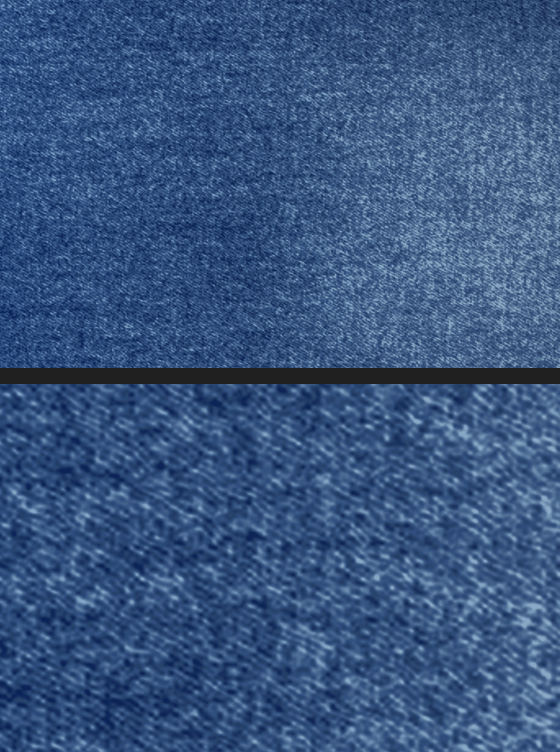
Top, the full canvas; bottom, a detail of the centre.
Write a Shadertoy shader that draws this texture.

```glsl
// Worn blue denim: fine diagonal twill with uneven yarn, streaks and faded areas.
// Every layer adds to one scalar "tone", which then picks a colour from an
// indigo ramp. Lengths are in canvas heights; four samples smooth each pixel.

// Indigo ramp, dark to light; tone 0..5 runs along it
const vec3 INDIGO[6] = vec3[6](
    vec3(0.10, 0.20, 0.38), vec3(0.15, 0.26, 0.42), vec3(0.18, 0.30, 0.49),
    vec3(0.24, 0.36, 0.53), vec3(0.31, 0.44, 0.60), vec3(0.42, 0.55, 0.69));
const vec3 SIDE_TINT = vec3(-0.035, -0.010, 0.030); // bluer left, greyer right

const float BASE_TONE = 1.98;
const float WEAR_DEPTH = 1.10;
const vec2 TWILL_DIR = vec2(0.857, -0.515);  // wales fall to the right
const float WALE_COUNT = 132.0;              // wales per canvas height
const float WALE_WOBBLE = 0.45;
const float WALE_DEPTH = 0.75;
const float STITCH_DEPTH = 1.65;
const float FUZZ_DEPTH = 1.90;
const float WEFT_DEPTH = 0.75;
const float WARP_DEPTH = 0.42;
const float CLOUD_DEPTH = 0.40;
const float FLECK_DEPTH = 1.1;
const float TAU = 6.2831853;

// Integer hash, 0..1
float hash(vec2 cell) {
    uvec2 q = uvec2(ivec2(cell)) * uvec2(1597u, 3571u);
    uint h = (q.x ^ (q.y << 8)) * 747796405u + q.y * 277803u + 2891u;
    h = ((h >> 15) ^ h) * 2246822u + 977u;
    h = ((h >> 13) ^ h) * 32665u;
    h ^= h >> 16;
    return float(h & 65535u) / 65535.0;
}

// Smooth value noise, -1..1
float noise(vec2 p) {
    vec2 cell = floor(p);
    vec2 f = p - cell;
    f = f * f * (3.0 - 2.0 * f);
    float low = mix(hash(cell), hash(cell + vec2(1, 0)), f.x);
    float high = mix(hash(cell + vec2(0, 1)), hash(cell + vec2(1, 1)), f.x);
    return 2.0 * mix(low, high, f.y) - 1.0;
}

// Soft elliptical patch, 1 at its centre
float patchAt(vec2 uv, vec2 centre, vec2 radius) {
    vec2 d = (uv - centre) / radius;
    return exp(-dot(d, d));
}

// Broad fading and dark areas across the cloth
float wear(vec2 uv) {
    float tone = 1.85 * patchAt(uv, vec2(0.86, 0.36), vec2(0.34, 0.48));
    tone -= 0.65 * patchAt(uv, vec2(0.44, 0.40), vec2(0.15, 0.38));
    tone += 0.55 * patchAt(uv, vec2(0.00, 0.75), vec2(0.16, 0.25));
    tone += 0.50 * patchAt(uv, vec2(0.27, 0.68), vec2(0.05, 0.05));
    tone -= 0.80 * patchAt(uv, vec2(0.90, 1.00), vec2(0.30, 0.08));
    tone -= 0.50 * patchAt(uv, vec2(0.00, 0.00), vec2(0.12, 0.30));
    return WEAR_DEPTH * tone;
}

// Clouds, then horizontal weft and vertical warp streaks
float streaks(vec2 p, float fade) {
    float clouds = 0.6 * noise(p * vec2(3.0, 8.0)) + 0.4 * noise(p * vec2(8.0, 20.0) + 31.0);
    float weft = 0.6 * noise(p * vec2(6.0, 55.0) + 57.0)
               + 0.7 * noise(p * vec2(14.0, 125.0) + 83.0);
    float warp = noise(p * vec2(115.0, 9.0) + 109.0);
    return CLOUD_DEPTH * clouds + WEFT_DEPTH * mix(1.1, 0.7, fade) * weft
         + WARP_DEPTH * mix(0.7, 1.3, fade) * warp;
}

// Diagonal wales broken into short stitches, with fuzz and pale flecks
float weave(vec2 p) {
    vec2 t = vec2(dot(p, TWILL_DIR), dot(p, vec2(-TWILL_DIR.y, TWILL_DIR.x)));
    float wobble = WALE_WOBBLE * noise(p * 45.0 + 211.0);
    float wale = cos(TAU * (t.y * WALE_COUNT + wobble));
    float stitch = noise(t * vec2(118.0, 175.0) + 307.0);
    float fuzz = noise(p * vec2(225.0, 245.0) + 401.0);
    float fleck = smoothstep(0.55, 0.95, noise(t * vec2(95.0, 150.0) + 503.0));
    return WALE_DEPTH * wale * (1.0 + 0.4 * stitch) + STITCH_DEPTH * stitch
         + FUZZ_DEPTH * fuzz + FLECK_DEPTH * fleck;
}

// Ramp lookup that runs a little past both ends
vec3 indigo(float tone) {
    tone = clamp(tone, -1.0, 6.0);
    int i = int(clamp(floor(tone), 0.0, 4.0));
    return mix(INDIGO[i], INDIGO[i + 1], tone - float(i));
}

vec3 denim(vec2 coord) {
    vec2 uv = coord / iResolution.xy;
    vec2 p = coord / iResolution.y;
    float fade = smoothstep(0.45, 0.85, uv.x);
    float tone = BASE_TONE + wear(uv) + streaks(p, fade);
    tone += weave(p) * mix(1.0, 0.9, fade);
    return indigo(tone) + SIDE_TINT * (0.5 - uv.x);
}

void mainImage(out vec4 fragColor, in vec2 fragCoord) {
    vec3 colour = vec3(0.0);
    for (int i = 0; i < 4; i++) {
        vec2 offset = vec2(i & 1, i >> 1) * 0.5 - 0.25;
        colour += denim(fragCoord + offset) * 0.25;
    }
    fragColor = vec4(colour, 1.0);
}
```
